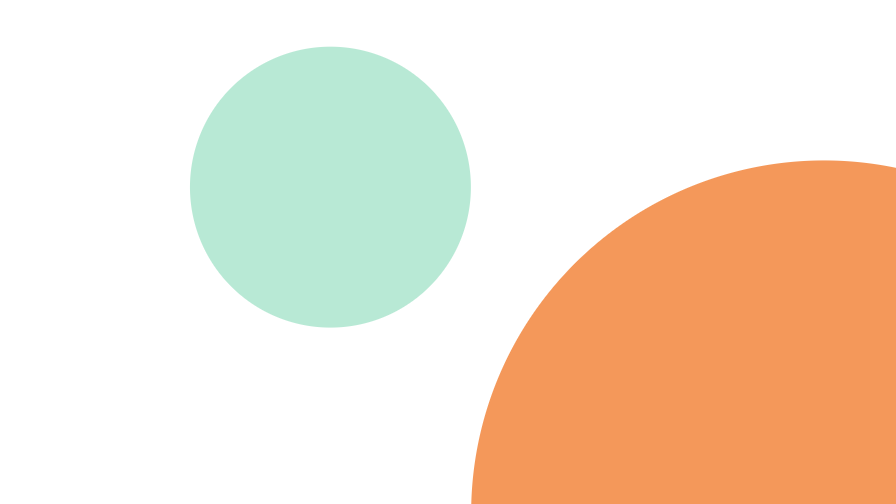
Write a Shadertoy shader that draws this background.

```glsl
// Flat background: a mint disc at the upper left and a large orange disc
// rising from the lower right, on white. Each is a signed circle distance
// with a one-pixel soft edge; lengths are in units of the canvas height.

#define MINT_CENTER vec2(0.6556, 0.6287)
#define MINT_RADIUS 0.2787
#define ORANGE_CENTER vec2(1.635, -0.0185)
#define ORANGE_RADIUS 0.7002

const vec3 WHITE = vec3(1.0);
const vec3 MINT = vec3(0.722, 0.914, 0.835);
const vec3 ORANGE = vec3(0.957, 0.598, 0.353);

// Coverage of a disc at point p, smoothed over one pixel
float disc(vec2 p, vec2 center, float radius, float pixel) {
    float dist = length(p - center) - radius;
    return clamp(0.5 - dist / pixel, 0.0, 1.0);
}

void mainImage(out vec4 fragColor, in vec2 fragCoord) {
    float pixel = 1.0 / iResolution.y;
    vec2 p = fragCoord * pixel;

    // Layer the discs over the white ground
    vec3 color = WHITE;
    color = mix(color, MINT, disc(p, MINT_CENTER, MINT_RADIUS, pixel));
    color = mix(color, ORANGE, disc(p, ORANGE_CENTER, ORANGE_RADIUS, pixel));

    fragColor = vec4(color, 1.0);
}
```
